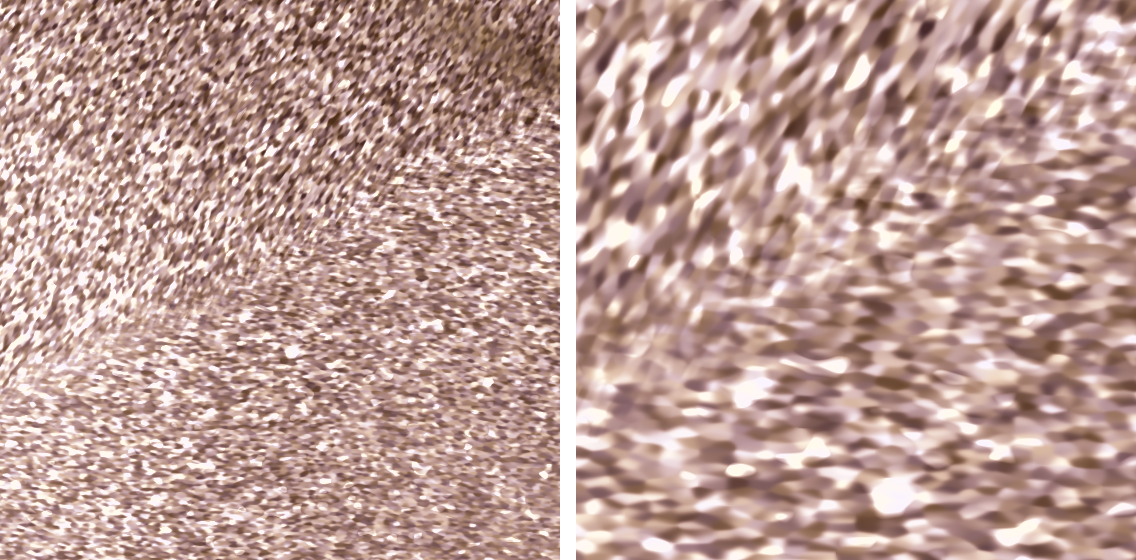
Left: the whole. Right: its middle third, enlarged.
This texture is drawn by a WebGL 1 fragment shader. Its source:

```glsl
precision highp float;

uniform vec2 u_resolution;

// Tone ramp, dark to light
const vec3 UMBER = vec3(0.29, 0.17, 0.13);
const vec3 MAUVE = vec3(0.67, 0.52, 0.49);
const vec3 BLUSH = vec3(0.87, 0.75, 0.72);
const vec3 GLARE = vec3(1.00, 0.97, 0.96);

// Flakes: cells per canvas along and across the streaks
const vec2 STEEP_DENSITY = vec2(92.0, 185.0);
const vec2 FLAT_DENSITY = vec2(94.0, 208.0);
const vec2 GLINT_DENSITY = vec2(64.0, 110.0);
const float CLUMP_DENSITY = 24.0;
const float FLAKE_SHARPNESS = 3.7;
const float STEEP_ANGLE = 0.96;
const float FLAT_ANGLE = -0.07;

// Light and contrast
const float BASE_TONE = 0.70;
const float STEEP_CONTRAST = 0.84;
const float FLAT_CONTRAST = 0.70;
const float CLUMP_STRENGTH = 0.07;
const float GLINT_STRENGTH = 0.26;
const float TINT_STRENGTH = 0.13;

vec3 hash3(vec2 cell) {
    vec3 q = fract(cell.xyx * vec3(0.1031, 0.1030, 0.0973));
    q += dot(q, q.yxz + 33.33);
    return fract((q.xxy + q.yzz) * q.zyx);
}

vec2 rotate(vec2 p, float angle) {
    float c = cos(angle), s = sin(angle);
    return vec2(c * p.x + s * p.y, c * p.y - s * p.x);
}

// Soft cellular noise: x is the flake shade, y its tint
vec2 flakes(vec2 p) {
    vec2 cell = floor(p), local = fract(p), sum = vec2(0.0);
    float total = 0.0001;
    for (int j = -1; j <= 1; j++) {
        for (int i = -1; i <= 1; i++) {
            vec2 offset = vec2(float(i), float(j));
            vec3 rnd = hash3(cell + offset + 200.0);
            vec2 d = offset + rnd.xy - local;
            float weight = exp(-FLAKE_SHARPNESS * dot(d, d));
            sum += weight * vec2(rnd.z, fract(rnd.z * 17.0 + rnd.x));
            total += weight;
        }
    }
    return sum / total;
}

vec3 toneRamp(float tone) {
    vec3 color = mix(UMBER, MAUVE, clamp((tone - 0.29) / 0.38, 0.0, 1.0));
    color = mix(color, BLUSH, clamp((tone - 0.67) / 0.20, 0.0, 1.0));
    return mix(color, GLARE, clamp((tone - 0.87) / 0.13, 0.0, 1.0));
}

float band(float d, float width) {
    return exp(-d * d / (width * width));
}

void main() {
    vec2 p = gl_FragCoord.xy / u_resolution;

    // A diagonal fold parts steep streaks from flat ones
    float wave = 0.012 * sin(p.x * 11.0) + 0.006 * sin(p.x * 27.0 + 1.0);
    float fold = p.y - (0.28 + 0.50 * p.x + wave);
    float steep = smoothstep(-0.05 - 0.05 * p.x, 0.05 + 0.10 * p.x, fold);
    float ridge = band(fold, 0.04) * smoothstep(0.65, 0.15, p.x);
    float crease = band(p.y - 1.0 + 0.45 * (p.x - 0.70), 0.05)
                 * smoothstep(0.60, 0.85, p.x);

    // Gentle bending of the streaks
    vec2 bent = p + 0.006 * vec2(sin(p.y * 9.0 + p.x * 4.0), sin(p.x * 8.0 - p.y * 3.0));
    vec2 steepP = rotate(bent, STEEP_ANGLE);
    vec2 flatP = rotate(bent, FLAT_ANGLE);

    // Blend both grains while keeping their variance
    vec2 grain = mix(flakes(flatP * FLAT_DENSITY), flakes(steepP * STEEP_DENSITY), steep) - 0.5;
    grain /= sqrt(steep * steep + (1.0 - steep) * (1.0 - steep));
    float clump = flakes(bent * CLUMP_DENSITY).x - 0.5;
    float glint = mix(smoothstep(0.70, 0.90, flakes(flatP * GLINT_DENSITY + 37.0).x),
                      smoothstep(0.70, 0.90, flakes(steepP * GLINT_DENSITY + 37.0).x), steep);

    // Broad lighting
    float tone = BASE_TONE;
    tone += 0.11 * smoothstep(0.60, 0.0, p.x) * smoothstep(1.05, 0.60, p.y);
    tone -= 0.08 * smoothstep(0.55, 1.0, p.y) * smoothstep(0.0, 0.25, p.x);
    tone -= 0.03 * band(fold - 0.14, 0.11) * smoothstep(0.20, 0.60, p.x);
    tone += 0.03 * ridge + 0.015 * band(fold, 0.06);
    tone -= 0.10 * crease;

    // Grain and sparkle
    float contrast = mix(FLAT_CONTRAST, STEEP_CONTRAST, steep);
    contrast *= 1.0 - 0.30 * smoothstep(0.4, 0.9, p.x) * smoothstep(0.5, 0.1, p.y);
    contrast *= (1.0 - 0.45 * ridge) * (1.0 - 0.45 * crease);
    tone += contrast * grain.x + CLUMP_STRENGTH * clump;
    tone += GLINT_STRENGTH * glint * (1.0 - crease);

    // Warm and cool fringes
    vec3 color = toneRamp(tone);
    color += TINT_STRENGTH * grain.y * vec3(0.3, 0.25, -0.7);
    color *= mix(vec3(1.0), vec3(0.97, 0.98, 0.88), crease);
    gl_FragColor = vec4(clamp(color, 0.0, 1.0), 1.0);
}
```
